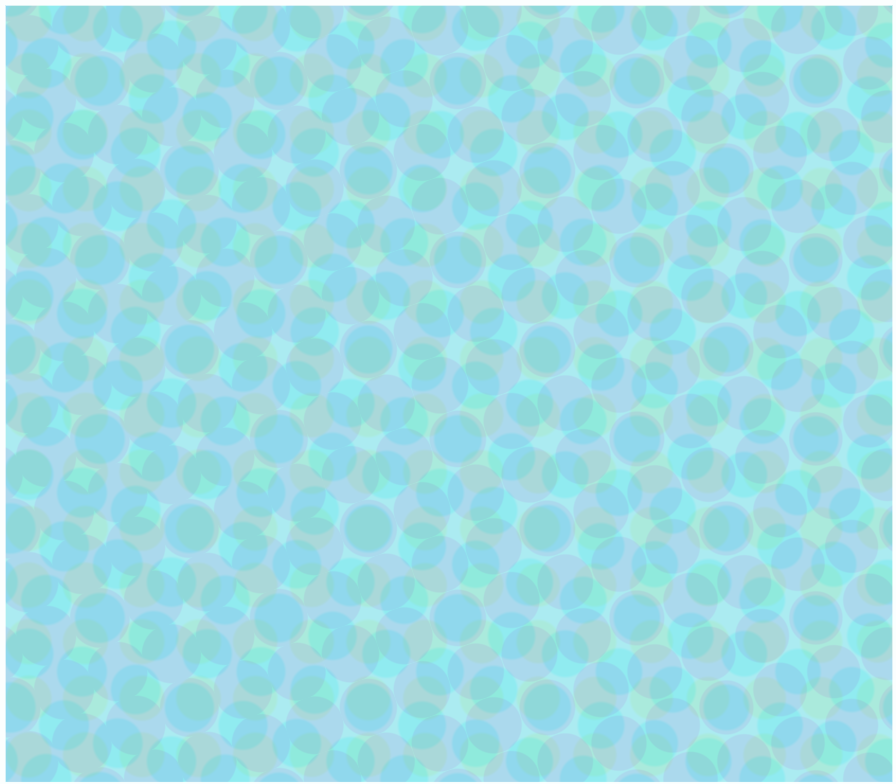
This pattern is drawn by a Shadertoy shader. Its source:

```glsl
// Pastel halftone: three translucent dot screens at different angles on pale aqua, in a thin white frame.

// Lengths are fractions of the canvas height, dot radii fractions of the pitch
const float PITCH = 0.0722;
const vec2 ANCHOR = vec2(0.470, 0.326);       // point where all screens coincide
const float TILT = 0.32175;                   // atan(1/3), in radians

const vec3 PAPER = vec3(0.670, 0.922, 0.945);
const vec3 FRAME = vec3(0.985, 0.998, 0.996);
const vec3 CYAN_INK = vec3(0.840, 0.998, 0.998);
const vec3 ROSE_INK = vec3(1.000, 0.922, 0.984);
const vec3 YELLOW_INK = vec3(0.995, 0.997, 0.915);

// Dot radius at the left and right edge
const vec2 CYAN_RADIUS = vec2(0.445, 0.395);
const vec2 ROSE_RADIUS = vec2(0.535, 0.465);
const vec2 YELLOW_RADIUS = vec2(0.400, 0.370);

const float CRISP_EDGE = 0.0013;
const float SOFT_EDGE = 0.0024;

// Frame widths: left and bottom, right and top
const vec2 FRAME_LOW = vec2(0.0072, 0.0026);
const vec2 FRAME_HIGH = vec2(0.0046, 0.0072);

// Coverage of a square dot screen turned by the given angle
float dotScreen(vec2 p, float angle, float radius, float edge) {
    float c = cos(angle), s = sin(angle);
    vec2 q = mat2(c, -s, s, c) * (p - ANCHOR) / PITCH;
    vec2 cell = fract(q + 0.5) - 0.5;
    float dist = (length(cell) - radius) * PITCH;
    return 1.0 - smoothstep(-edge, edge, dist);
}

// Transmission of an ink layer
vec3 inkLayer(vec3 ink, float coverage) {
    return mix(vec3(1.0), ink, coverage);
}

void mainImage(out vec4 fragColor, in vec2 fragCoord) {
    vec2 p = fragCoord / iResolution.y;
    vec2 size = iResolution.xy / iResolution.y;
    float pixel = 1.0 / iResolution.y;
    float across = p.x / size.x;

    // Dots shrink gently from left to right
    float cyanRadius = mix(CYAN_RADIUS.x, CYAN_RADIUS.y, across);
    float roseRadius = mix(ROSE_RADIUS.x, ROSE_RADIUS.y, across);
    float yellowRadius = mix(YELLOW_RADIUS.x, YELLOW_RADIUS.y, across);
    float crisp = max(CRISP_EDGE, 0.7 * pixel);
    float soft = max(SOFT_EDGE, 0.7 * pixel);

    // Overprint the inks
    vec3 color = PAPER;
    color *= inkLayer(CYAN_INK, dotScreen(p, -TILT, cyanRadius, soft));
    color *= inkLayer(ROSE_INK, dotScreen(p, TILT, roseRadius, crisp));
    color *= inkLayer(YELLOW_INK, dotScreen(p, 0.0, yellowRadius, soft));

    // White frame
    vec2 inset = min(p - FRAME_LOW, size - FRAME_HIGH - p);
    float inside = smoothstep(-0.7 * pixel, 0.7 * pixel, min(inset.x, inset.y));
    fragColor = vec4(mix(FRAME, color, inside), 1.0);
}
```
